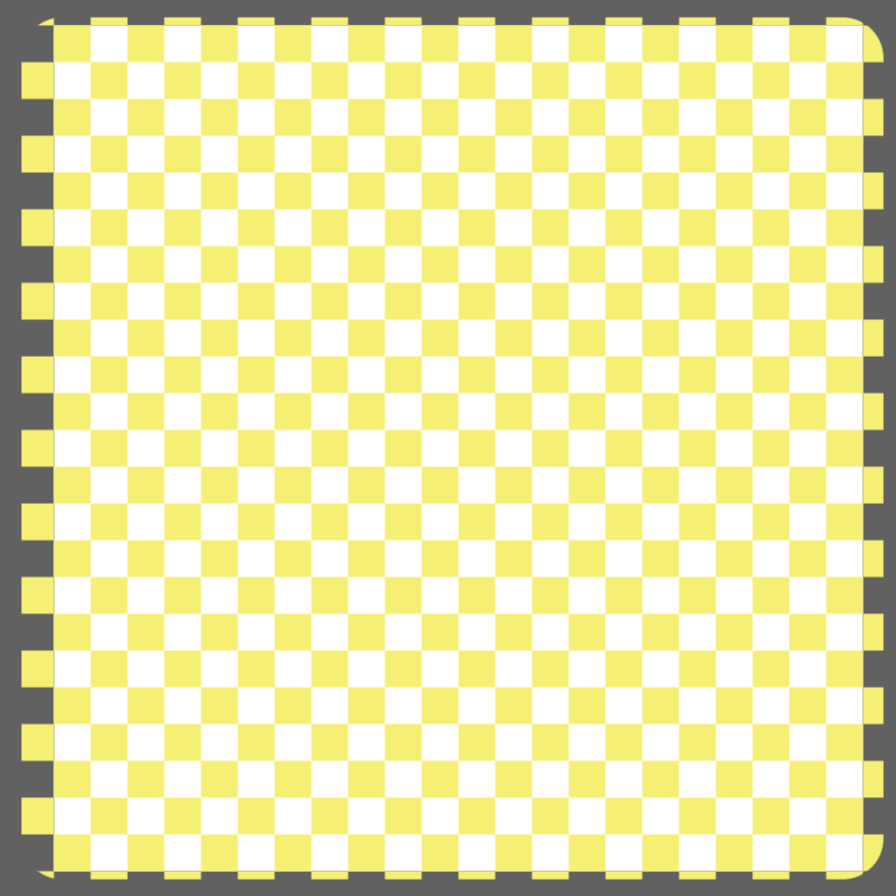
Give the GLSL for this pattern, as a WebGL 2 fragment shader.

```glsl
#version 300 es
precision highp float;

#define GRID_CELLS vec2(22.0, 23.0)
#define GRID_ORIGIN vec2(0.0602, 0.0277)
#define CELL_SIZE 0.04104
#define PANEL_CENTER vec2(0.5050, 0.4996)
#define PANEL_HALF 0.481
#define PANEL_RADIUS 0.0456
#define EDGE_SOFTNESS 0.0022
#define YELLOW vec3(0.96, 0.94, 0.45)
#define WHITE vec3(1.0)
#define GRAY vec3(0.38)

uniform vec2 u_resolution;
out vec4 fragColor;

float roundedBox(vec2 p, vec2 halfSize, float radius) {
    vec2 q = abs(p) - halfSize + radius;
    return length(max(q, 0.0)) + min(max(q.x, q.y), 0.0) - radius;
}

// Coverage of a shape from its signed distance
float coverage(float distanceToEdge, float width) {
    return clamp(0.5 - distanceToEdge / width, 0.0, 1.0);
}

// Smoothed checkerboard: 1 where column + row is even
float checkerboard(vec2 cell, float width) {
    vec2 parity = 1.0 - 2.0 * mod(floor(cell), 2.0);
    vec2 edgeDistance = abs(fract(cell - 0.5) - 0.5);
    vec2 wave = parity * clamp(2.0 * edgeDistance / width, 0.0, 1.0);
    return 0.5 + 0.5 * wave.x * wave.y;
}

void main() {
    vec2 uv = gl_FragCoord.xy / u_resolution;
    float pixel = 1.0 / min(u_resolution.x, u_resolution.y);
    float softWidth = max(pixel, EDGE_SOFTNESS);

    // White field covering whole cells only
    vec2 fieldHalf = 0.5 * GRID_CELLS * CELL_SIZE;
    float field = coverage(roundedBox(uv - GRID_ORIGIN - fieldHalf, fieldHalf, 0.0), softWidth);

    // Yellow cells run past the field, out to the rounded panel
    float panel = coverage(roundedBox(uv - PANEL_CENTER, vec2(PANEL_HALF), PANEL_RADIUS), softWidth);
    float checker = checkerboard((uv - GRID_ORIGIN) / CELL_SIZE, softWidth / CELL_SIZE);

    vec3 color = mix(GRAY, WHITE, field);
    color = mix(color, YELLOW, checker * panel);
    fragColor = vec4(color, 1.0);
}
```
